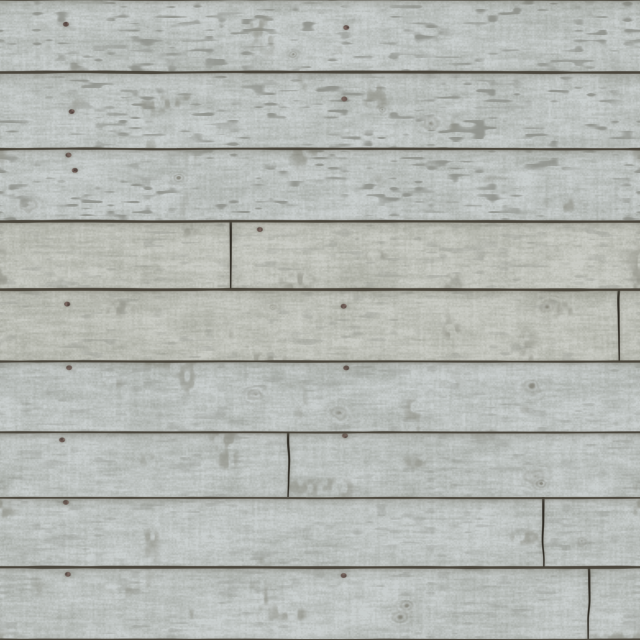
Reproduce this texture procedurally as a WebGL 2 fragment shader.

```glsl
#version 300 es
precision highp float;
// Weathered pale clapboard siding: nine overlapping boards, some butt-jointed.
// Stretched periodic noise makes the grain; seams, joints, nails and knots
// are distance functions laid over it. The result tiles in both directions.
uniform vec2 u_resolution;
out vec4 fragColor;

const vec3 LIGHT  = vec3(0.79, 0.81, 0.808);
const vec3 DULL   = vec3(0.67, 0.69, 0.67);
const vec3 WORN   = vec3(0.55, 0.56, 0.535);
const vec3 SHADOW = vec3(0.44, 0.43, 0.38);
const vec3 GAP    = vec3(0.27, 0.25, 0.21);
const vec3 NAIL   = vec3(0.37, 0.31, 0.29);
const vec3 WARM   = vec3(1.0, 0.985, 0.955);

const int BOARDS = 9;
const int KNOTS = 3;
const float SEAM_WIDTH = 0.0036;
const float JOINT_WIDTH = 0.0034;
const float NAIL_RADIUS = 0.0040;
const float SHADE_DEPTH = 0.0055;
// Lower edge of each board, measured down from the top
const float EDGE[BOARDS] = float[](0.112, 0.2318, 0.345, 0.4515, 0.5638, 0.6745, 0.777, 0.8854, 0.9985);
// Joint position along each board; negative means none
const float JOINT[BOARDS] = float[](-1., -1., -1., 0.361, 0.967, -1., 0.451, 0.849, 0.920);
// Two nails per board: x and drop below the board top
const vec4 NAILS[BOARDS] = vec4[](
    vec4(0.103, 0.040, 0.541, 0.045), vec4(0.112, 0.063, 0.538, 0.043),
    vec4(0.117, 0.035, 0.107, 0.011), vec4(-1., 0., 0.406, 0.014),
    vec4(0.105, 0.024, 0.537, 0.027), vec4(0.108, 0.011, 0.541, 0.011),
    vec4(0.097, 0.013, 0.539, 0.006), vec4(0.103, 0.008, -1., 0.),
    vec4(0.106, 0.012, 0.537, 0.0135));

float hash(vec2 p) {
    vec3 q = fract(p.xyx * 0.1031);
    q += dot(q, q.yzx + 33.33);
    return fract((q.x + q.y) * q.z);
}

// Value noise, periodic across x
float noise(vec2 p, vec2 cells, float seed) {
    p *= cells;
    vec2 i = floor(p), f = fract(p);
    f = f * f * (3.0 - 2.0 * f);
    float x0 = mod(i.x, cells.x), x1 = mod(i.x + 1.0, cells.x), y = i.y + seed * 61.0;
    return mix(mix(hash(vec2(x0, y)), hash(vec2(x1, y)), f.x),
               mix(hash(vec2(x0, y + 1.0)), hash(vec2(x1, y + 1.0)), f.x), f.y);
}

float cover(float d, float aa) { return 1.0 - smoothstep(-aa, aa, d); }

void main() {
    vec2 uv = gl_FragCoord.xy / u_resolution;
    float aa = 0.8 / min(u_resolution.x, u_resolution.y);
    vec2 p = vec2(uv.x, 1.0 - uv.y);
    p.y += (noise(p, vec2(8.0, 1.0), 3.0) - 0.5) * 0.0015;

    // Find the board
    if (p.y >= EDGE[BOARDS - 1]) p.y -= 1.0;
    float top = EDGE[BOARDS - 1] - 1.0;
    int id = 0;
    for (int i = 0; i < BOARDS - 1; i++)
        if (p.y >= EDGE[i]) { top = EDGE[i]; id = i + 1; }
    float drop = p.y - top, rise = EDGE[id] - p.y, height = drop + rise;
    float seed = float(id) + 1.0;

    // Knots bend the grain and leave rings
    vec2 g = p;
    float rings = 0.0, core = 0.0;
    for (int k = 0; k < KNOTS; k++) {
        vec2 key = vec2(seed * 7.3, float(k) * 3.7 + 1.0);
        float present = step(0.5, hash(key + 5.0));
        float size = mix(0.005, 0.013, hash(key + 9.0));
        vec2 d = p - vec2(hash(key), top + height * mix(0.2, 0.8, hash(key + 2.0)));
        d.x -= round(d.x);
        float r = length(d * vec2(0.8, 1.0)) / size + 0.7 * noise(p, vec2(90.0), seed);
        float near = present * exp(-r * r * 0.4);
        g.y -= d.y * near * 0.7;
        rings += near * (0.5 + 0.5 * sin(r * 7.0));
        core += present * cover(r - 0.65, 0.3);
    }

    // Grain, saw marks, grit and broad staining
    float grain = noise(g, vec2(22.0, 230.0), seed) + noise(g, vec2(70.0, 380.0), seed + 11.0) - 1.0;
    float saw = noise(p, vec2(240.0, 24.0), seed + 23.0) - 0.5;
    float grit = noise(p, vec2(390.0), seed + 37.0) - 0.5;
    float cloud = noise(p, vec2(9.0, 26.0), seed + 41.0) + noise(p, vec2(28.0, 60.0), seed + 47.0) - 1.0;
    float tone = 0.42 + 0.36 * grain + 0.28 * saw + 0.42 * grit + 0.38 * cloud;
    vec3 color = mix(LIGHT, DULL, clamp(tone, 0.0, 1.3));
    if (id == 3 || id == 4) color *= WARM;

    // Short dark flecks, heaviest on the upper boards
    float fleck = smoothstep(0.62, 0.92, noise(g, vec2(52.0, 190.0), seed + 53.0));
    fleck *= smoothstep(0.2, 0.7, noise(p, vec2(14.0, 40.0), seed + 59.0));
    color = mix(color, WORN, fleck * (id < 3 ? 0.85 : 0.32));

    // Scuffs and knots
    float scuff = smoothstep(0.78, 0.96, noise(p, vec2(17.0, 25.0), seed + 67.0));
    scuff *= smoothstep(0.3, 0.8, noise(g, vec2(130.0, 80.0), seed + 71.0));
    color = mix(color, WORN * WARM, scuff * 0.6);
    color = mix(color, SHADOW, clamp(rings * 0.32 + core * 0.35, 0.0, 0.7));

    // Vertical joint, slightly crooked and narrowing downward
    if (JOINT[id] > 0.0) {
        float bend = (noise(p, vec2(1.0, 32.0), seed) - 0.5) * 0.0025;
        float side = abs(p.x - JOINT[id] - bend);
        float halfWidth = 0.5 * JOINT_WIDTH * mix(1.1, 0.6, drop / height);
        color = mix(color, SHADOW, 0.4 * exp(-side / 0.003));
        color = mix(color, GAP * 0.7, cover(side - halfWidth, aa));
    }

    // Nail heads with a faint rust halo
    for (int n = 0; n < 2; n++) {
        vec2 nail = n == 0 ? NAILS[id].xy : NAILS[id].zw;
        float d = length((vec2(p.x, drop) - nail) * vec2(0.9, 1.1)) - NAIL_RADIUS;
        color = mix(color, SHADOW, 0.35 * exp(-max(d, 0.0) / 0.002));
        color = mix(color, NAIL * (0.85 + 0.5 * noise(p, vec2(300.0), 5.0)), cover(d, aa));
    }

    // Overlap shadow and the dark seam itself
    float seam = drop < rise ? drop : -rise;
    float seamId = float(drop < rise ? id : (id + 1) % BOARDS);
    float width = SEAM_WIDTH * mix(0.75, 1.2, hash(vec2(seamId, 8.0)));
    width *= 0.8 + 0.4 * noise(p, vec2(30.0, 1.0), seamId);
    color = mix(color, SHADOW, 0.65 * exp(-drop / SHADE_DEPTH));
    color = mix(color, SHADOW, 0.2 * exp(-rise / 0.002));
    color = mix(color, GAP, 0.92 * cover(abs(seam - 0.001) - 0.5 * width, aa));
    fragColor = vec4(color, 1.0);
}
```
